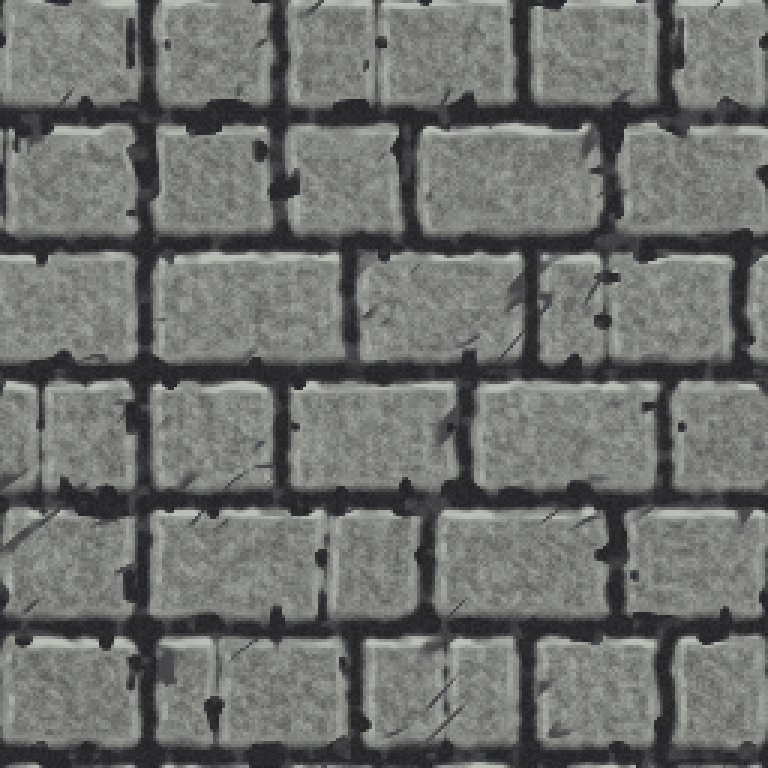
Write a three.js fragment shader that draws this texture.

```glsl
// Worn grey stone wall: six courses of uneven blocks with dark mortar, drawn on a coarse pixel grid.
// Each block is a rounded distance field from its joints, lit from above,
// then chipped, cracked and grained with noise that wraps at the borders.
varying vec2 vUv;

float hash(vec2 c) {
  return fract(sin(dot(c, vec2(127.1, 311.7))) * 4375.85);
}

// Value noise that repeats every "period" cells
float noise(vec2 uv, vec2 period, float seed) {
  vec2 q = uv * period;
  vec2 c = floor(q), f = q - c;
  f = f * f * (3.0 - 2.0 * f);
  vec2 a = mod(c, period) + seed, b = mod(c + 1.0, period) + seed;
  return mix(mix(hash(a), hash(vec2(b.x, a.y)), f.x),
             mix(hash(vec2(a.x, b.y)), hash(b), f.x), f.y);
}

// Joint positions of a course, counted from the bottom
vec4 wideJoints(float row) {
  if (row < 0.5) return vec4(0.193, 0.462, 0.686, 0.866);
  if (row < 1.5) return vec4(0.186, 0.557, 0.802, 0.802);
  if (row < 2.5) return vec4(0.186, 0.368, 0.605, 0.866);
  if (row < 3.5) return vec4(0.189, 0.456, 0.691, 0.965);
  if (row < 4.5) return vec4(0.188, 0.362, 0.534, 0.792);
  return vec4(0.193, 0.363, 0.680, 0.866);
}

vec3 thinJoints(float row) {
  if (row < 0.5) return vec3(0.283, 0.582, 0.0);
  if (row < 1.5) return vec3(0.425, 0.425, 0.0);
  if (row < 2.5) return vec3(0.053);
  if (row < 3.5) return vec3(0.790);
  if (row < 4.5) return vec3(0.005);
  return vec3(0.491, 0.491, 0.0);
}

// Keep the nearest joint on the left and on the right
void split(float x, float joint, float halfWidth, inout vec2 side, inout float id) {
  float left = fract(x - joint) - halfWidth;
  if (left < side.x) { side.x = left; id = joint; }
  side.y = min(side.y, fract(joint - x) - halfWidth);
}

void main() {
  vec2 cell = floor(fract(vUv) * 256.0);
  vec2 p = (cell + 0.5) / 256.0;

  // Courses and joints, slightly wavy
  float wave = noise(p, vec2(26.0), 3.0) - 0.5;
  float course = (p.y - 0.0155 + wave * 0.005) * 6.0;
  float row = mod(floor(course), 6.0);
  float x = p.x + (noise(p, vec2(8.0, 30.0), 11.0) - 0.5) * 0.009;
  vec4 wide = wideJoints(row);
  vec3 thin = thinJoints(row);
  vec2 side = vec2(1.0);
  float id = 0.0;
  for (int i = 0; i < 4; i++) split(x, wide[i], 0.0075, side, id);
  for (int i = 0; i < 3; i++) split(x, thin[i], -0.002, side, id);
  float bottom = fract(course) / 6.0 - 0.0085;
  float top = (1.0 - fract(course)) / 6.0 - 0.0085;

  // Rounded block, with ragged and chipped edges
  float radius = 0.018;
  vec2 inset = vec2(min(side.x, side.y), min(top, bottom));
  float d = radius - length(max(radius - inset, 0.0))
          + max(min(inset.x, inset.y) - radius, 0.0);
  float rough = noise(p, vec2(64.0), 23.0);
  d += (rough - 0.5) * 0.006;
  d -= 0.018 * smoothstep(0.70, 0.92, noise(p, vec2(36.0), 31.0));

  // Grained face with diagonal strokes
  float grain = hash(cell + 7.0) - 0.5;
  float patches = noise(p, vec2(110.0), 41.0) - 0.5;
  float strokes = noise(vec2(p.x + p.y, p.x - p.y), vec2(96.0, 44.0), 53.0) - 0.5;
  float face = 0.505 + 0.10 * grain + 0.13 * patches + 0.10 * strokes;
  face += 0.03 * (hash(vec2(id * 97.0, row)) - 0.5);

  // Bevel: smooth rim, pale side lines, bright top, shaded foot
  float rim = 1.0 - smoothstep(0.014, 0.024, d);
  float tone = mix(face, 0.545 + 0.05 * grain + 0.08 * (rough - 0.5), rim * 0.85);
  float patchy = noise(p, vec2(40.0, 90.0), 67.0);
  vec2 lines = 1.0 - smoothstep(0.002, 0.006, abs(side - vec2(0.015, 0.013)));
  float tall = smoothstep(0.008, 0.02, bottom);
  tone += tall * (0.10 * lines.x + 0.07 * lines.y) * smoothstep(0.2, 0.6, patchy);
  float topLit = 1.0 - smoothstep(0.011, 0.019, top + (rough - 0.5) * 0.006);
  tone = mix(tone, 0.74, topLit * smoothstep(0.12, 0.62, patchy)
             * smoothstep(0.003, 0.012, inset.x));
  float foot = 1.0 - smoothstep(0.004, 0.015, bottom + (rough - 0.5) * 0.008);
  tone = mix(tone, 0.37 + 0.08 * grain, foot * 0.85);

  // Short slanted cracks running in from the edges
  float ridge = abs(noise(vec2(p.x - p.y, p.y), vec2(22.0, 14.0), 79.0) - 0.5);
  float crack = (1.0 - smoothstep(0.02, 0.07, ridge))
              * smoothstep(0.60, 0.72, noise(p, vec2(15.0), 83.0))
              * (1.0 - smoothstep(0.018, 0.036, d));
  tone = mix(tone, 0.25, crack * 0.9);

  // Dark rim and mortar
  tone = mix(0.29 + 0.08 * grain, tone, smoothstep(0.001, 0.007, d));
  float mortar = 0.165 + 0.05 * grain + 0.10 * smoothstep(0.6, 0.9, rough);
  tone = mix(mortar, tone, smoothstep(-0.003, 0.003, d));

  vec3 tint = mix(vec3(0.99, 0.98, 1.05), vec3(0.99, 1.0, 0.97), smoothstep(0.15, 0.5, tone));
  gl_FragColor = vec4(tone * tint, 1.0);
}
```
